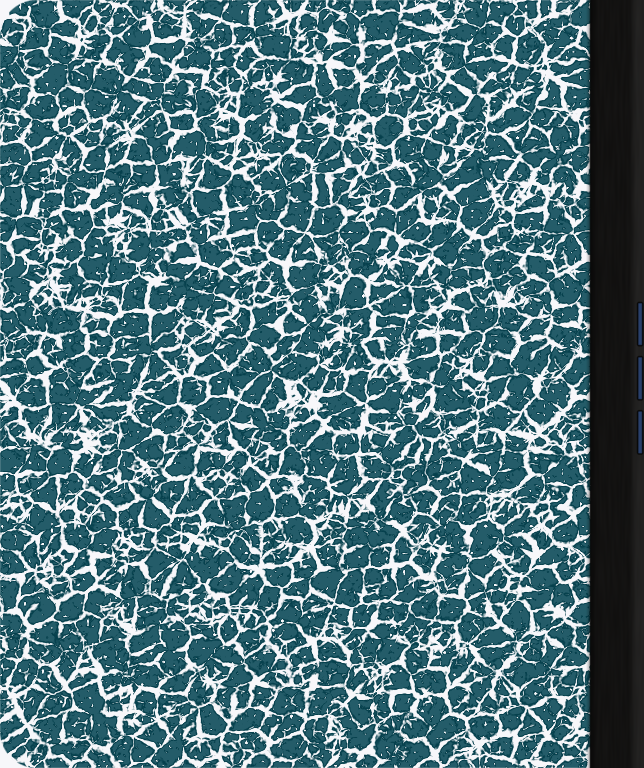
A Shadertoy shader for this texture:

```glsl
// Teal marbled notebook cover with white crackle veins, rounded corners and a black spine.
#define COARSE_CELL 0.033
#define FINE_CELL 0.0155
#define VEIN_HALF_WIDTH 0.0023
#define EDGE_SOFTNESS 0.0011
#define HALO_REACH 0.0032
#define CORNER_RADIUS 0.048
#define SPINE_START 0.916
#define TEAL vec3(0.14, 0.36, 0.41)
#define DEEP_TEAL vec3(0.02, 0.25, 0.30)
#define PAPER vec3(0.97, 0.97, 0.98)
#define SPINE_BLACK vec3(0.072, 0.069, 0.066)
#define BUTTON_BLUE vec3(0.16, 0.25, 0.42)

vec2 hash2(vec2 cell) {
    vec3 q = fract(cell.xyx * vec3(0.1031, 0.1030, 0.0973));
    q += dot(q, q.yzx + 33.33);
    return fract((q.xx + q.yz) * q.zy);
}

float cornerGradient(vec2 cell, vec2 offset) {
    float angle = 6.2832 * hash2(cell).x;
    return dot(vec2(cos(angle), sin(angle)), offset);
}

// Gradient noise, roughly -1 to 1
float gradientNoise(vec2 p) {
    vec2 c = floor(p), f = fract(p);
    vec2 u = f * f * f * (f * (f * 6.0 - 15.0) + 10.0);
    vec2 e = vec2(1.0, 0.0);
    float low = mix(cornerGradient(c, f), cornerGradient(c + e, f - e), u.x);
    float high = mix(cornerGradient(c + e.yx, f - e.yx), cornerGradient(c + 1.0, f - 1.0), u.x);
    return 1.4 * mix(low, high, u.y);
}

vec2 noisePair(vec2 p) {
    return vec2(gradientNoise(p), gradientNoise(p + vec2(37.3, 71.9)));
}

// Distance to the nearest border between Voronoi cells
float cellBorder(vec2 p) {
    vec2 c = floor(p), f = fract(p), nearest = vec2(0.0);
    float best = 9.0, border = 9.0;
    for (int y = -1; y <= 1; y++)
    for (int x = -1; x <= 1; x++) {
        vec2 o = vec2(x, y), r = o + hash2(c + o) - f;
        if (dot(r, r) < best) { best = dot(r, r); nearest = r; }
    }
    for (int y = -2; y <= 2; y++)
    for (int x = -2; x <= 2; x++) {
        vec2 o = vec2(x, y), r = o + hash2(c + o) - f;
        vec2 across = r - nearest;
        if (dot(across, across) > 0.00001)
            border = min(border, dot(0.5 * (r + nearest), normalize(across)));
    }
    return border;
}

// Signed vein distance; negative thickness quickly hides the vein
float vein(float border, float thickness) {
    return border - VEIN_HALF_WIDTH * (thickness < 0.0 ? 3.0 * thickness : thickness);
}

float marbling(vec2 p) {
    vec2 q = p + 0.0050 * noisePair(p * 45.0) + 0.0018 * noisePair(p * 130.0 + 9.0);
    q = vec2(0.95 * q.x - 0.2 * q.y, 1.05 * q.y) + 3.0;
    float ripple = gradientNoise(p * 75.0 + 5.0);
    float coarse = vein(COARSE_CELL * cellBorder(q / COARSE_CELL),
                        0.85 + 1.2 * gradientNoise(p * 28.0 + 17.0) + ripple);
    float fine = vein(FINE_CELL * cellBorder(q / FINE_CELL + 50.0),
                      1.6 * gradientNoise(p * 22.0 + 41.0) + ripple - 0.1);
    float specks = 0.01 * (0.62 - gradientNoise(p * 170.0 + 23.0));
    return min(min(coarse, fine), specks) + 0.0011 * gradientNoise(p * 260.0);
}

float roundedBox(vec2 p, vec2 halfSize, float radius) {
    vec2 d = abs(p) - halfSize + radius;
    return length(max(d, 0.0)) + min(max(d.x, d.y), 0.0) - radius;
}

void mainImage(out vec4 fragColor, in vec2 fragCoord) {
    vec2 p = fragCoord / iResolution.y;
    float width = iResolution.x / iResolution.y;
    float pixel = 1.0 / iResolution.y;
    float soft = max(EDGE_SOFTNESS, 0.5 * pixel);

    // Marbled cover with a darker rim beside each vein
    float d = marbling(p);
    vec3 color = mix(DEEP_TEAL, TEAL, smoothstep(EDGE_SOFTNESS, HALO_REACH, d));
    color = mix(PAPER, color, smoothstep(-soft, soft, d));

    // Rounded left corners
    float cover = roundedBox(p - vec2(width, 0.5), vec2(width, 0.5), CORNER_RADIUS);
    color = mix(color, PAPER, smoothstep(-pixel, pixel, cover));

    // Spine with faint vertical grain, lighter at its outer side
    float spineX = p.x - SPINE_START * width;
    float grain = gradientNoise(p * vec2(260.0, 18.0));
    vec3 spine = SPINE_BLACK + 0.012 * grain;
    spine += 0.06 * smoothstep(0.050, 0.062, spineX);
    spine *= mix(0.55, 1.0, smoothstep(0.0, 0.012, spineX));
    color *= mix(1.0, 0.75, smoothstep(-0.006, 0.0, spineX));

    // Three buttons on the outer side
    for (int i = 0; i < 3; i++) {
        vec2 center = vec2(width - 0.005, 0.437 + 0.0705 * float(i));
        float button = roundedBox(p - center, vec2(0.0042, 0.029), 0.003);
        spine = mix(vec3(0.02), spine, smoothstep(-pixel, pixel, button));
        spine = mix(BUTTON_BLUE, spine, smoothstep(-pixel, pixel, button + 0.0018));
    }
    color = mix(color, spine, smoothstep(-pixel, pixel, spineX));
    fragColor = vec4(color, 1.0);
}
```
